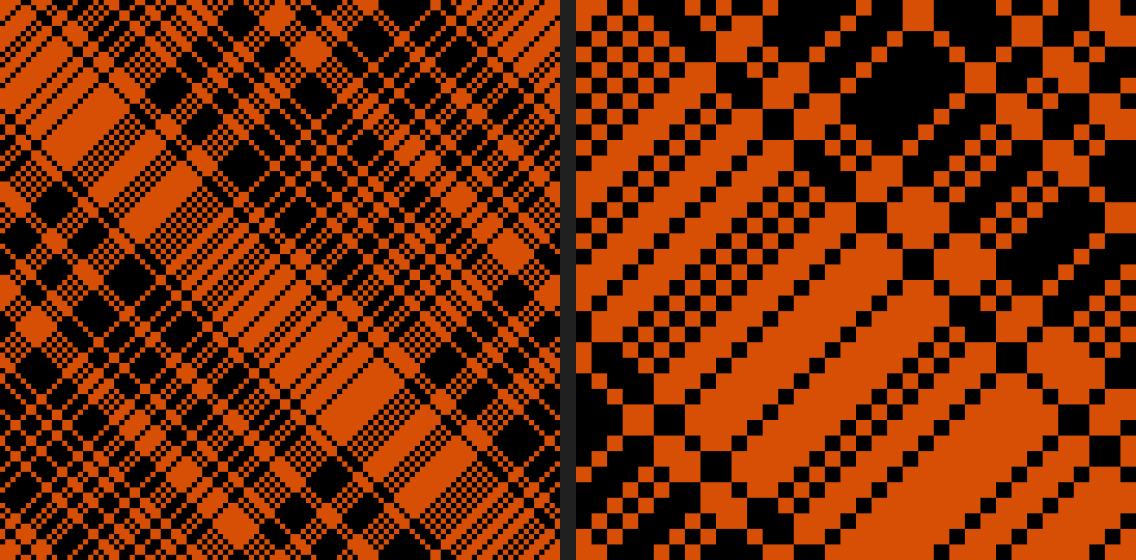
Left, the full canvas; right, a detail of the centre.
Write a Shadertoy shader that draws this pattern.

```glsl
// Diagonal plaid: two families of crossing stripes woven on a checkerboard of square cells.

const float CELLS = 108.0;                     // cells along the canvas height
const vec3 INK = vec3(0.0);
const vec3 ORANGE = vec3(0.84, 0.31, 0.02);

const int PERIOD = 53;                         // stripes per repeat, a prime
const int FALLING_SEED = 2, FALLING_SHIFT = 29, FALLING_LIT = 17;
const int RISING_SEED = 5, RISING_SHIFT = 104, RISING_LIT = 27;
const int BAND_FIRST = 20, BAND_LAST = 31;     // wide lit band among the falling stripes

// Cubes modulo a prime shuffle the stripes, so 'lit' of them light up per repeat.
bool stripeLit(int k, int seed, int lit) {
    return (seed * k * k * k) % PERIOD < lit;
}

// 1 for an orange cell, 0 for a black one.
float cellLit(ivec2 cell) {
    int sum = cell.x + cell.y;
    int diff = cell.x - cell.y;

    // Even cells carry the stripes that fall to the right.
    if ((sum & 1) == 0) {
        int k = ((sum >> 1) + FALLING_SHIFT) % PERIOD;
        bool inBand = k >= BAND_FIRST && k <= BAND_LAST;
        return float(inBand || stripeLit(k, FALLING_SEED, FALLING_LIT));
    }

    // Odd cells carry the stripes that rise to the right.
    int k = ((diff >> 1) + RISING_SHIFT) % PERIOD;
    return float(stripeLit(k, RISING_SEED, RISING_LIT));
}

void mainImage(out vec4 fragColor, in vec2 fragCoord) {
    float pixel = CELLS / iResolution.y;       // pixel width in cells
    vec2 p = fragCoord * pixel - 0.5;
    ivec2 cell = ivec2(floor(p));

    // Blend neighbouring cells over one pixel at their shared edges.
    vec2 blend = clamp((fract(p) - 0.5) / pixel + 0.5, 0.0, 1.0);
    float lower = mix(cellLit(cell), cellLit(cell + ivec2(1, 0)), blend.x);
    float upper = mix(cellLit(cell + ivec2(0, 1)), cellLit(cell + ivec2(1, 1)), blend.x);

    fragColor = vec4(mix(INK, ORANGE, mix(lower, upper, blend.y)), 1.0);
}
```
